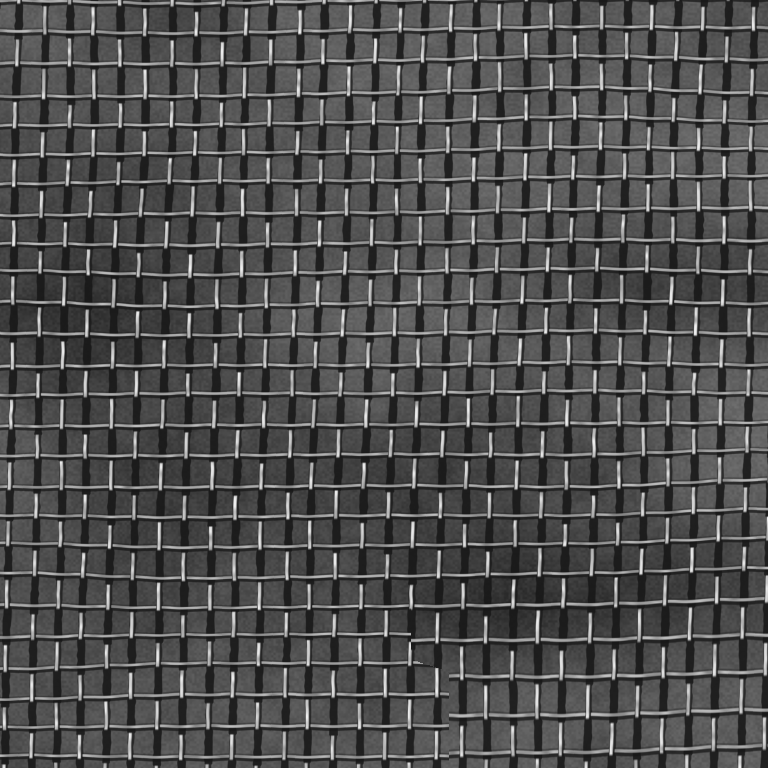
A three.js fragment shader for this texture:

```glsl
// Woven wire mesh over a mottled grey sheet: thin horizontal wires cross leaning
// vertical ones in a plain weave. Each vertical wire is lit in every second cell
// and dark in the next; noise warps the grid and clouds the sheet behind it.

varying vec2 vUv;

const vec2 PITCH = vec2(0.0330, 0.0393);    // about 30 columns, 25 rows
const vec2 ORIGIN = vec2(0.026, 0.017);     // first column (at the top), first row
const float LEAN = 0.022;                   // sideways drift of the columns
const float TILT = 0.006;                   // rise of the rows to the right
const vec2 JITTER = vec2(0.12, 0.08);       // per-wire offset, in cells
const vec2 WARP = vec2(0.16, 0.26);         // slow bending, in cells
const float ROW_HALF = 0.0017;              // half widths of the parts
const float COLUMN_HALF = 0.0022;
const float SHADOW_HALF = 0.0052;
const float SOFT = 0.0011;                  // edge softness
const float TORN_ROW = 5.0;                 // the weave is stretched below this row
const float TORN_STRETCH = 0.82;
const vec3 SHEET_DARK = vec3(0.19);
const vec3 SHEET_LIGHT = vec3(0.385);
const vec3 SHADOW = vec3(0.09);
const vec3 ROW_WIRE = vec3(0.63);
const vec3 COLUMN_WIRE = vec3(0.80);

float hash(vec2 p) {
  return fract(sin(dot(p, vec2(127.1, 311.7))) * 43758.5453);
}

float noise(vec2 p) {
  vec2 i = floor(p), f = fract(p);
  f = f * f * (3.0 - 2.0 * f);
  return mix(mix(hash(i), hash(i + vec2(1.0, 0.0)), f.x),
             mix(hash(i + vec2(0.0, 1.0)), hash(i + 1.0), f.x), f.y);
}

float fbm(vec2 p) {
  float sum = 0.0, gain = 0.5;
  for (int i = 0; i < 4; i++) {
    sum += gain * noise(p);
    p = p * 2.03 + 17.0;
    gain *= 0.5;
  }
  return sum / 0.9375;
}

float band(float d, float halfWidth) {
  return 1.0 - smoothstep(halfWidth - SOFT, halfWidth + SOFT, abs(d));
}

float blob(vec2 p, vec2 centre, vec2 radius) {
  vec2 q = (p - centre) / radius;
  return exp(-dot(q, q));
}

// Cloudy sheet with broad stains and fine grain
vec3 sheet(vec2 p) {
  float stain = blob(p, vec2(0.40, 0.37), vec2(0.20, 0.11))
              + blob(p, vec2(0.76, 0.23), vec2(0.24, 0.09))
              + blob(p, vec2(0.08, 0.60), vec2(0.17, 0.13))
              + blob(p, vec2(0.88, 0.64), vec2(0.18, 0.08));
  float tone = 0.82 + 1.1 * (fbm(p * 5.0 + 3.0) - 0.5) - 0.62 * stain;
  tone += 0.30 * (fbm(p * 45.0) - 0.5);
  vec3 colour = mix(SHEET_DARK, SHEET_LIGHT, clamp(tone, 0.0, 1.1));
  return colour + 0.06 * (noise(p * 330.0) - 0.5);
}

void main() {
  vec2 p = vUv;

  // Grid coordinates: lean, tilt and slow bending
  vec2 grid = p - ORIGIN + vec2(LEAN * (1.0 - p.y), -TILT * (p.x - 0.5));
  grid /= PITCH;
  grid += WARP * (vec2(noise(p * vec2(9.0, 6.0)), noise(p * vec2(4.0, 8.0) + 31.0)) - 0.5);

  // Torn corner: rows are stretched right of a stepped seam
  float seam = 0.535 + 0.05 * (1.0 - smoothstep(2.6, 3.2, grid.y));
  if (p.x > seam && grid.y < TORN_ROW) {
    grid.y = TORN_ROW - (TORN_ROW - grid.y) * TORN_STRETCH;
  }

  // Nearest crossing and the offset from its wires
  vec2 cell = floor(grid + 0.5);
  grid -= JITTER * (vec2(hash(vec2(cell.x, 3.0)), hash(vec2(7.0, cell.y))) - 0.5);
  vec2 d = (grid - cell) * PITCH;
  float over = mod(cell.x + cell.y, 2.0);
  d.x += 0.0009 * (noise(vec2(cell.x * 5.0, p.y * 70.0)) - 0.5);
  d.y += 0.0006 * cos(3.14159265 * (grid.x + cell.y));

  // Position along a column, zero where it passes over a row
  float along = mod(grid.y + cell.x + 1.2, 2.0) - 0.2;
  float tip = 0.77 + 0.16 * (hash(cell) - 0.5);
  float lit = smoothstep(-0.15, -0.05, along) * (1.0 - smoothstep(tip - 0.04, tip + 0.04, along));

  // Shadows: ragged strips by the columns, thin lines under the rows
  vec3 colour = sheet(p);
  float ragged = 0.0016 * (noise(p * vec2(60.0, 150.0)) - 0.5);
  float strip = band(d.x - 0.0012, mix(SHADOW_HALF, 0.0040, lit) + ragged);
  colour = mix(colour, SHADOW, strip * mix(0.88, 0.72, lit));
  colour = mix(colour, SHADOW, 0.75 * band(d.y + 0.0032, 0.0023));
  colour = mix(colour, SHADOW, 0.35 * band(d.y - 0.0026, 0.0012));

  // Lit lengths of the columns, with worn highlights
  float wear = noise(p * vec2(190.0, 120.0) + 9.0);
  vec3 columnColour = COLUMN_WIRE * (0.78 + 0.40 * wear) * (1.0 - 0.25 * band(d.x - 0.0022, 0.0008));
  colour = mix(colour, columnColour, lit * band(d.x, COLUMN_HALF));

  // Rows, hidden where a column passes over
  float rowMask = band(d.y, ROW_HALF) * (1.0 - over * band(d.x - 0.0006, 0.0036));
  float rowWear = noise(p * vec2(90.0, 200.0) + 40.0);
  colour = mix(colour, ROW_WIRE * (0.80 + 0.40 * rowWear), rowMask);

  gl_FragColor = vec4(clamp(colour, 0.0, 1.0), 1.0);
}
```
